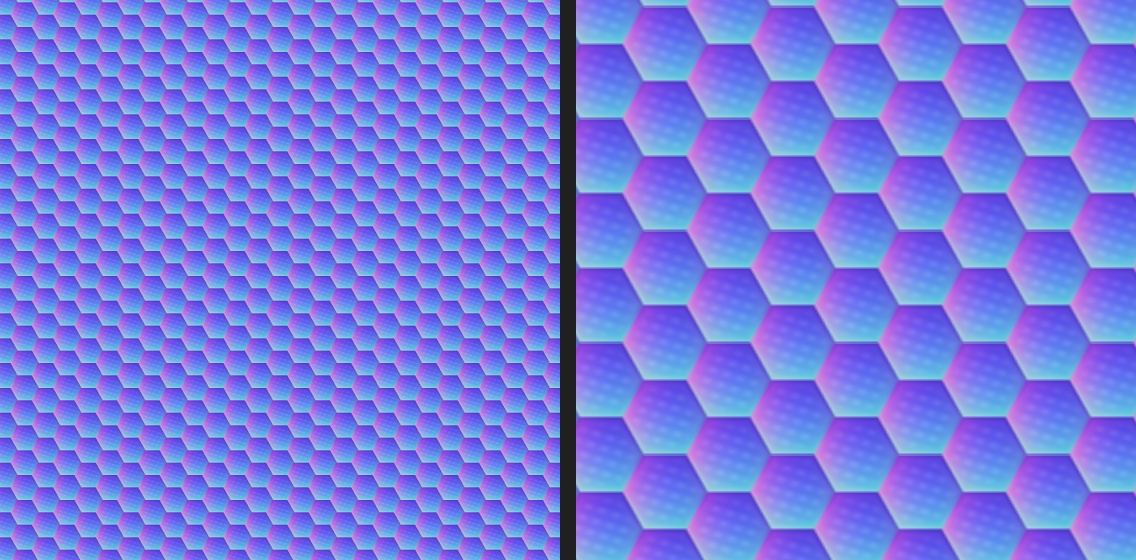
Left: the whole. Right: its middle third, enlarged.
Give the GLSL for this texture map, as a three.js fragment shader.

```glsl
// Normal-map style honeycomb: flat-topped hexagonal cells, each shaded as a shallow bowl.
// A staggered lattice gives cell-local coordinates; polynomials turn them into slope colours,
// with thin lit and shaded rims and a faint woven grain of layered sines.
varying vec2 vUv;

const float TAU = 6.2831853;
const vec2 CELL_COUNT = vec2(26.3, 22.5);     // columns, rows over the canvas
const vec2 FIRST_CENTRE = vec2(0.3483, 0.974);
const float SMOOTH_STEP = 0.0007;             // spacing of smoothing samples
const vec3 RIM_DARK = vec3(0.30, 0.19, 0.74);
const vec3 RIM_LIGHT = vec3(0.64, 0.85, 0.86);

// Offset from the nearest cell centre, scaled so the inradius is 1
vec2 hexLocal(vec2 uv, vec2 count, vec2 centre) {
  vec2 p = (uv - centre) * count * vec2(0.8660254, 1.0);
  vec2 period = vec2(1.7320508, 1.0);
  vec2 a = mod(p + 0.5 * period, period) - 0.5 * period;
  vec2 b = mod(p, period) - 0.5 * period;
  return 2.0 * (dot(a, a) < dot(b, b) ? a : b);
}

// 0 at the centre, 1 on the hexagon outline
float hexRadius(vec2 q) {
  q = abs(q);
  return max(q.y, dot(q, vec2(0.8660254, 0.5)));
}

// Colour of the bowl slope: red rises to the left, green to the bottom
vec3 bowlColour(vec2 q) {
  float red = 0.42 - 0.21 * q.x + 0.19 * q.x * q.x;
  float green = 0.475 - 0.28 * q.y + 0.05 * q.y * q.y;
  float blue = 0.95 - 0.08 * dot(q, q);
  return vec3(red, green, blue);
}

// Fine diagonal weave of two crossed waves
float weave(vec2 uv) {
  float rows = sin(TAU * dot(uv, vec2(42.0, 134.0)));
  float dashes = sin(TAU * dot(uv, vec2(104.0, -58.0)));
  return rows * (0.65 + 0.35 * dashes) + 0.3 * dashes;
}

// Shaded rim at the upper right, lit rim at the lower left
vec3 addRim(vec3 colour, vec2 q, float radius) {
  float facing = dot(q, vec2(0.5, 0.8660254)) / max(length(q), 0.001);
  vec3 rim = facing > 0.0 ? RIM_DARK : RIM_LIGHT;
  float amount = smoothstep(0.84, 1.0, radius) * abs(facing);
  return mix(colour, rim, 0.65 * amount);
}

vec3 surface(vec2 uv) {
  vec2 q = hexLocal(uv, CELL_COUNT, FIRST_CENTRE);
  float radius = hexRadius(q);
  float grain = weave(uv) * (1.0 - smoothstep(0.6, 0.95, radius));
  vec3 colour = bowlColour(q) + grain * vec3(0.035, 0.04, 0.012);
  return addRim(colour, q, radius);
}

void main() {
  // Average a 3 by 3 neighbourhood to soften the cell borders
  vec3 sum = vec3(0.0);
  for (int j = -1; j <= 1; j++) {
    for (int i = -1; i <= 1; i++) {
      sum += surface(vUv + SMOOTH_STEP * vec2(float(i), float(j)));
    }
  }
  gl_FragColor = vec4(sum / 9.0, 1.0);
}
```
